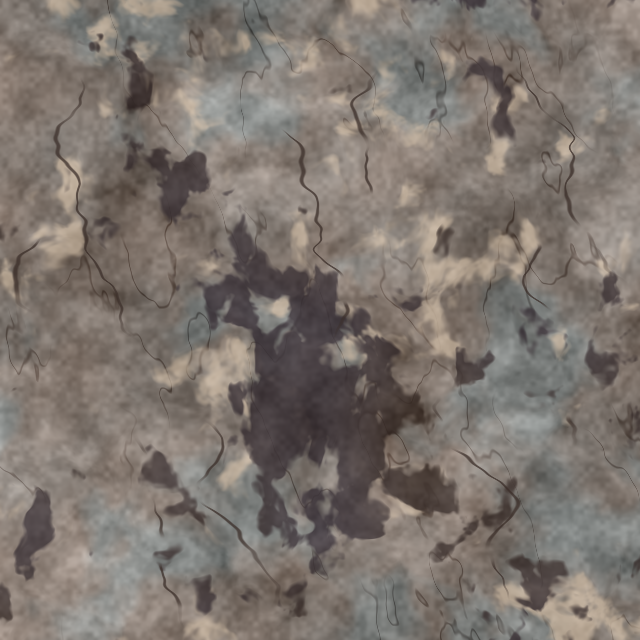
Give the GLSL for this texture, as a three.js fragment shader.

```glsl
// Weathered grey-brown granite with dark blotches, cream flecks, bluish patches and cracks.
varying vec2 vUv;

float hash(vec2 p) {
  vec3 q = fract(vec3(p.xyx) * 0.1031);
  q += dot(q, q.yzx + 33.33);
  return fract((q.x + q.y) * q.z);
}

float noise(vec2 p) {
  vec2 cell = floor(p), f = fract(p);
  f = f * f * (3.0 - 2.0 * f);
  return mix(mix(hash(cell), hash(cell + vec2(1.0, 0.0)), f.x),
             mix(hash(cell + vec2(0.0, 1.0)), hash(cell + vec2(1.0)), f.x), f.y);
}

float fbm(vec2 p) {
  float sum = 0.0, weight = 0.5;
  for (int i = 0; i < 4; i++) {
    sum += weight * noise(p);
    p = mat2(1.6, 1.2, -1.2, 1.6) * p + 17.3;
    weight *= 0.5;
  }
  return sum / 0.9375;
}

// Broken, steep cracks: x is the dark line, y the pale scar along its side.
vec2 cracks(vec2 p) {
  vec2 result = vec2(0.0);
  for (int i = 0; i < 9; i++) {
    float id = float(i);
    float top = 0.3 + 0.75 * hash(vec2(id, 4.7));
    float span = 0.18 + 0.25 * hash(vec2(id, 9.1));
    float fall = top - p.y;
    float path = (id + hash(vec2(id, 2.3))) / 9.0 - 0.06 + 0.25 * fall
               + 0.16 * (fbm(vec2(p.y * 9.0, id * 7.7)) - 0.5);
    float side = p.x - path;
    float reach = smoothstep(0.0, 0.05, fall) * smoothstep(span, span - 0.06, fall);
    float width = 0.002 + 0.004 * noise(vec2(p.y * 38.0, id * 5.0));
    float broken = smoothstep(0.25, 0.55, noise(vec2(p.y * 22.0, id * 3.0 + 40.0)));
    result.x = max(result.x, reach * broken * smoothstep(width, width * 0.2, abs(side)));
    float scarred = step(0.5, hash(vec2(id, 6.4)));
    result.y = max(result.y, reach * scarred * smoothstep(0.022, 0.0, abs(side + 0.014)));
  }
  return result;
}

void main() {
  vec2 p = vUv;
  vec2 warp = vec2(fbm(p * 9.0 + 3.0), fbm(p * 9.0 + 51.0)) - 0.5;
  vec2 q = p + 0.07 * warp;

  // Mottled ground from broad clouds down to fine grain
  float tone = 0.27 * (fbm(q * 5.0 + 11.0) - 0.5)
             + 0.30 * (fbm(q * 24.0 + 5.0) - 0.5)
             + 0.09 * (noise(p * 120.0) - 0.5);
  vec3 color = vec3(0.515, 0.472, 0.440) + tone;
  color += vec3(0.03, 0.0, -0.015) * (fbm(p * 8.0 + 70.0) - 0.5) * 2.0;

  // Cool blue-grey patches
  float cool = smoothstep(0.54, 0.74, fbm(q * 6.0 + 31.0));
  color = mix(color, vec3(0.49, 0.52, 0.52) + tone, 0.75 * cool);

  // Hairline veins, stretched along the cracks
  vec2 along = vec2(p.x + 0.25 * p.y, p.y) + 0.03 * warp;
  float ridge = abs(fbm(along * vec2(13.0, 6.0) + 23.0) - 0.5);
  float vein = smoothstep(0.016, 0.0, ridge) * smoothstep(0.45, 0.7, noise(p * 7.0 + 80.0));
  color -= vec3(0.13, 0.14, 0.14) * vein;

  // Cream flecks gather near the dark clusters and beside the cracks
  vec2 crack = cracks(p);
  float cluster = noise(q * 4.5 + 14.0) - 0.5;
  float paleBand = noise(mat2(0.8, -0.6, 0.6, 0.8) * q * vec2(4.0, 6.0) + 62.0) - 0.5;
  float paleField = fbm(q * 19.0 + 44.0) + 0.4 * paleBand + 0.18 * cluster + 0.16 * crack.y;
  float cream = smoothstep(0.64, 0.86, paleField);
  color = mix(color, vec3(0.78, 0.71, 0.63) + 0.5 * tone, 0.85 * cream);

  // Dark mineral blotches, brown to violet
  float darkField = fbm(q * vec2(19.0, 16.0) + 90.0) + 0.5 * cluster;
  float blotch = smoothstep(0.67, 0.77, darkField);
  vec3 mineral = mix(vec3(0.25, 0.20, 0.17), vec3(0.25, 0.22, 0.25), noise(p * 6.0 + 9.0));
  color = mix(color, mineral + 0.4 * tone, 0.85 * blotch);

  color = mix(color, vec3(0.23, 0.18, 0.16), 0.75 * crack.x);
  gl_FragColor = vec4(color, 1.0);
}
```
